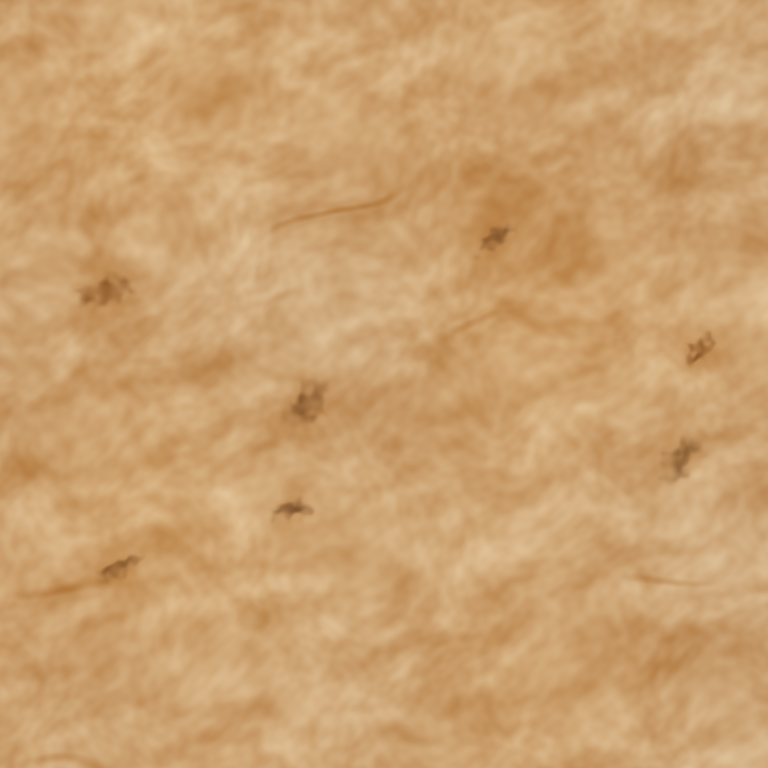
A Shadertoy shader for this texture:

```glsl
// Soft tan stone with slanted bedding streaks, pale flecks and a few rusty brown pits.

float hash(vec2 p) {
    return fract(sin(dot(p, vec2(127.1, 311.7))) * 43758.5);
}

vec2 gradientAt(vec2 cell) {
    float angle = 6.2832 * hash(cell);
    return vec2(cos(angle), sin(angle));
}

float gradientNoise(vec2 p) {
    vec2 i = floor(p), f = p - i;
    vec2 u = f * f * f * (f * (f * 6.0 - 15.0) + 10.0);
    vec2 e = vec2(1.0, 0.0);
    float low = mix(dot(gradientAt(i), f), dot(gradientAt(i + e), f - e), u.x);
    float high = mix(dot(gradientAt(i + e.yx), f - e.yx), dot(gradientAt(i + 1.0), f - 1.0), u.x);
    return mix(low, high, u.y);
}

vec2 rotate(vec2 p, float angle) {
    float c = cos(angle), s = sin(angle);
    return vec2(c * p.x + s * p.y, c * p.y - s * p.x);
}

// Layered tone, close to zero mean and unit spread
float stoneTone(vec2 p) {
    float tone = 1.5 * gradientNoise(p * vec2(2.0, 4.0) + 3.7);
    tone += 2.1 * gradientNoise(p * vec2(5.5, 11.0) + 11.3);
    tone += 2.2 * gradientNoise(rotate(p, 0.1) * vec2(12.0, 24.0) + 23.9);
    tone += 1.9 * gradientNoise(rotate(p, 0.3) * vec2(27.0, 38.0) + 41.1);
    tone += 1.3 * gradientNoise(rotate(p, 0.6) * vec2(60.0, 72.0) + 67.3);
    return tone;
}

void mainImage(out vec4 fragColor, in vec2 fragCoord) {
    vec2 uv = fragCoord / iResolution.y;

    // Bedding rises gently to the right and wavers
    vec2 bed = rotate(uv, 0.14);
    bed += 0.025 * vec2(gradientNoise(uv * 7.0), gradientNoise(uv * 7.0 + 19.0));
    float tone = stoneTone(bed);

    // Pale flecks and broken, hairline creases
    float fleck = gradientNoise(bed * vec2(9.0, 19.0) + 53.0);
    tone += 1.3 * smoothstep(0.22, 0.55, fleck);
    float crease = abs(gradientNoise(bed * vec2(2.5, 8.0) + 31.0));
    float creaseMask = smoothstep(0.12, 0.45, gradientNoise(bed * vec2(5.0, 8.0) + 77.0));
    tone -= 2.2 * creaseMask * (1.0 - smoothstep(0.0, 0.07, crease));

    vec3 color = vec3(0.796, 0.628, 0.433) + tone * vec3(0.026, 0.041, 0.050);

    // Broad drift between ochre and greyer tan
    color += gradientNoise(uv * 2.6 + 8.0) * vec3(-0.005, 0.015, 0.04);

    // Scattered pits with ragged cores and amber stains around them
    vec2 ragged = 0.012 * vec2(gradientNoise(uv * 38.0), gradientNoise(uv * 38.0 + 29.0));
    ragged += 0.012 * vec2(gradientNoise(uv * 75.0 + 5.0), gradientNoise(uv * 75.0 + 47.0));
    for (int i = 0; i < 7; i++) {
        float n = float(i);
        vec2 center = fract(vec2(0.38, 0.27) + n * vec2(0.7549, 0.5698));
        center.y = 0.2 + 0.5 * center.y;
        float size = hash(vec2(n, 4.0)), rust = hash(vec2(n, 9.0));
        vec2 d = rotate(uv + ragged - center, 0.1 + 0.9 * hash(vec2(n, 2.0)));

        float stain = exp(-dot(d, d) / mix(0.0006, 0.002, rust));
        color = mix(color, vec3(0.72, 0.49, 0.25), 0.5 * stain);

        float core = length(d / mix(vec2(0.024, 0.009), vec2(0.042, 0.021), size));
        vec3 pitColor = mix(vec3(0.47, 0.32, 0.18), vec3(0.62, 0.37, 0.15), rust);
        float strength = mix(0.85, 0.6, size) + 0.8 * gradientNoise(uv * 45.0 + 13.0);
        color = mix(color, pitColor, clamp(strength, 0.0, 1.0) * (1.0 - smoothstep(0.2, 1.15, core)));
    }

    fragColor = vec4(clamp(color, 0.0, 1.0), 1.0);
}
```
